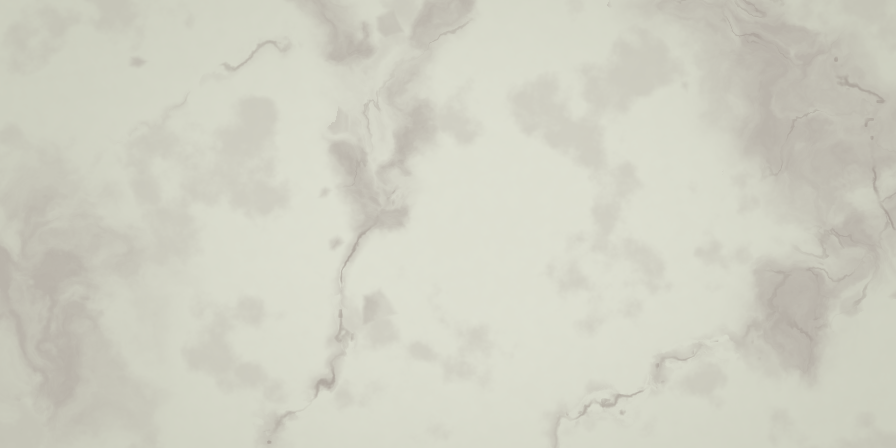
Write a Shadertoy shader that draws this texture.

```glsl
// Cream marble slab: mottled mauve-grey clouds in three drifting zones,
// faint broken veins along warped lines, and a few angular flecks.
// Clouds come from warped fbm, veins from segments and noise ridges.
#define BASE_COLOR  vec3(0.867, 0.872, 0.818)
#define EDGE_COLOR  vec3(0.795, 0.802, 0.742)
#define CLOUD_COLOR vec3(0.705, 0.678, 0.645)
#define VEIN_COLOR  vec3(0.550, 0.500, 0.475)
#define CLOUD_AMOUNT 0.80
#define VEIN_AMOUNT  0.55
#define WARP_AMOUNT  0.20
#define FLECK_CELL   0.13

float hash(vec2 p) {
    vec3 q = fract(vec3(p.xyx) * 0.1031);
    q += dot(q, q.yzx + 33.33);
    return fract((q.x + q.y) * q.z);
}

float noise(vec2 p) {
    vec2 i = floor(p), f = fract(p);
    f = f * f * f * (f * (f * 6.0 - 15.0) + 10.0);
    return mix(mix(hash(i), hash(i + vec2(1, 0)), f.x),
               mix(hash(i + vec2(0, 1)), hash(i + vec2(1, 1)), f.x), f.y);
}

float fbm(vec2 p) {
    float sum = 0.0, amp = 0.5;
    for (int i = 0; i < 6; i++) {
        p = mat2(0.8, 0.6, -0.6, 0.8) * p + 7.3;
        sum += amp * noise(p);
        p *= 2.03;
        amp *= 0.5;
    }
    return sum;
}

float segment(vec2 p, vec2 a, vec2 b) {
    vec2 d = b - a;
    return length(p - a - d * clamp(dot(p - a, d) / dot(d, d), 0.0, 1.0));
}

// 1 on the shape, fading softly to 0 at the given reach
float falloff(float dist, float reach) {
    return 1.0 - smoothstep(0.0, reach, dist);
}

// Soft-edged irregular polygons, more likely where the zone is strong
float flecks(vec2 p, float zone) {
    vec2 cell = floor(p / FLECK_CELL);
    float cover = 0.0;
    for (int k = 0; k < 9; k++) {
        vec2 id = cell + vec2(k % 3 - 1, k / 3 - 1);
        float seed = hash(id + 41.0);
        vec2 center = (id + 0.2 + 0.6 * vec2(hash(id + 3.0), hash(id + 17.0))) * FLECK_CELL;
        float size = mix(0.007, 0.034, pow(hash(id + 29.0), 2.0));
        float dist = -1.0;
        for (int s = 0; s < 5; s++) {
            float angle = 1.257 * (float(s) + 0.8 * hash(id + float(s) * 5.0)) + seed * 6.0;
            dist = max(dist, dot(p - center, vec2(cos(angle), sin(angle))) - size);
        }
        float present = step(seed, 0.06 + 0.4 * zone);
        cover = max(cover, present * (1.0 - smoothstep(-0.009, 0.007, dist)));
    }
    return cover;
}

void mainImage(out vec4 fragColor, in vec2 fragCoord) {
    vec2 uv = fragCoord / iResolution.xy;
    vec2 p = uv * vec2(2.0, 1.0);
    vec2 warp = vec2(fbm(p * 6.0), fbm(p * 6.0 + 19.0)) - 0.5;
    vec2 q = p + WARP_AMOUNT * warp;

    // Cloud zones: left bank, central band, right mass
    float left = falloff(length((q - vec2(0.08, 0.30)) / vec2(0.44, 0.58)), 1.0);
    float center = max(falloff(segment(q, vec2(0.70, 1.05), vec2(0.84, 0.78)), 0.13),
                       falloff(segment(q, vec2(0.98, 1.00), vec2(0.86, 0.48)), 0.10));
    center = max(center, 0.9 * falloff(segment(q, vec2(0.75, 0.74), vec2(0.82, 0.48)), 0.11));
    float right = max(falloff(segment(q, vec2(1.60, 1.02), vec2(1.88, 0.62)), 0.30),
                      falloff(segment(q, vec2(1.98, 0.52), vec2(1.78, 0.28)), 0.20));
    float zone = max(max(left, center), right);

    // Mottled clouds: a soft veil, ragged patches and fine darker grain
    float mottle = fbm(q * 8.0 + 4.0);
    float ragged = fbm(q * 17.0 + 31.0 + 2.0 * warp);
    float veil = smoothstep(0.05, 0.9, zone);
    float patches = smoothstep(0.36, 0.64, mottle + 0.28 * (zone - 0.5));
    float cloud = veil * (0.22 + 0.56 * patches);
    cloud += veil * 1.1 * (ragged - 0.5) * (0.35 + 0.65 * patches);
    float stain = smoothstep(0.55, 0.76, fbm(p * 8.0 + 53.0));
    cloud = max(cloud, 0.38 * stain);

    // Long faint veins, fading out and returning along their length
    vec2 r = q + 0.03 * (vec2(noise(p * 28.0), noise(p * 28.0 + 9.0)) - 0.5);
    float line = min(segment(r, vec2(0.86, 0.60), vec2(0.76, 0.32)),
                     segment(r, vec2(0.76, 0.32), vec2(0.62, -0.02)));
    line = min(line, segment(r, vec2(1.20, 0.00), vec2(1.74, 0.30)));
    line = min(line, segment(r, vec2(1.82, 0.92), vec2(2.02, 0.48)));
    float faintLine = segment(r, vec2(0.62, 0.94), vec2(0.26, 0.68));
    float broken = smoothstep(0.42, 0.75, noise(p * 15.0 + 8.0));
    float vein = falloff(line, 0.010) * (0.10 + 0.65 * broken);
    vein = max(vein, 0.5 * falloff(faintLine, 0.009) * broken);
    float halo = falloff(min(line, faintLine + 0.02), 0.05);
    cloud = max(cloud, 0.55 * halo * smoothstep(0.36, 0.62, ragged));

    // Soft ridges inside the clouds and dark specks near the veins
    float ridge = falloff(abs(fbm(q * 4.0 + 71.0) - 0.5), 0.022);
    vein = max(vein, 0.45 * ridge * (0.25 + 0.75 * broken) * smoothstep(0.2, 0.8, max(center, right)));
    float speck = smoothstep(0.80, 0.95, noise(p * 75.0)) * falloff(line, 0.020);
    vein = max(vein, 0.75 * speck);

    float fleck = flecks(p + 0.05 * warp, max(center, right));
    cloud = max(cloud, fleck * (0.2 + 0.7 * ragged));

    // Uneven lighting, darker toward the sides
    vec2 offset = (uv - vec2(0.52, 0.48)) * vec2(1.7, 1.15);
    vec3 color = mix(BASE_COLOR, EDGE_COLOR, 0.9 * smoothstep(0.2, 1.05, length(offset)));
    color = mix(color, CLOUD_COLOR, CLOUD_AMOUNT * clamp(cloud, 0.0, 1.0));
    color = mix(color, VEIN_COLOR, VEIN_AMOUNT * vein);
    color += 0.010 * (fbm(p * 45.0) - 0.5);
    fragColor = vec4(color, 1.0);
}
```
